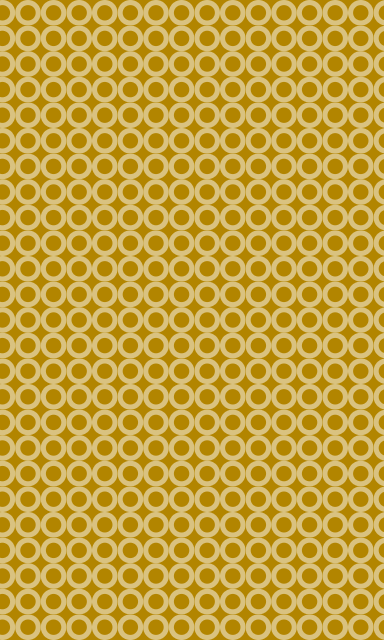
A WebGL 2 fragment shader for this pattern:

```glsl
#version 300 es
precision highp float;
// A square grid of pale rings on ochre, each ring just touching its neighbours.
// The canvas is split into whole cells with fract, and a distance function
// draws one ring per cell, so the pattern wraps on every side.

#define REPEATS vec2(15.0, 25.0)    // rings across and down
#define CENTRE vec2(0.093, 0.5)     // centre of the first ring, in cells
#define RING_RADIUS 0.4             // middle of the band, in cells
#define RING_WIDTH 0.2              // band width, in cells
#define GROUND_COLOR vec3(0.70, 0.52, 0.00)
#define RING_COLOR vec3(0.85, 0.76, 0.50)

uniform vec2 u_resolution;
out vec4 fragColor;

// Signed distance to a ring around the origin, negative inside the band
float ringDistance(vec2 p) {
    return abs(length(p) - RING_RADIUS) - 0.5 * RING_WIDTH;
}

void main() {
    // Position relative to the centre of the nearest ring
    vec2 grid = gl_FragCoord.xy / u_resolution * REPEATS;
    vec2 cell = fract(grid - CENTRE + 0.5) - 0.5;

    // Edge smoothing about one pixel wide, measured in cells
    vec2 pixelSize = REPEATS / u_resolution;
    float edge = max(pixelSize.x, pixelSize.y);
    float coverage = clamp(0.5 - ringDistance(cell) / edge, 0.0, 1.0);

    fragColor = vec4(mix(GROUND_COLOR, RING_COLOR, coverage), 1.0);
}
```
